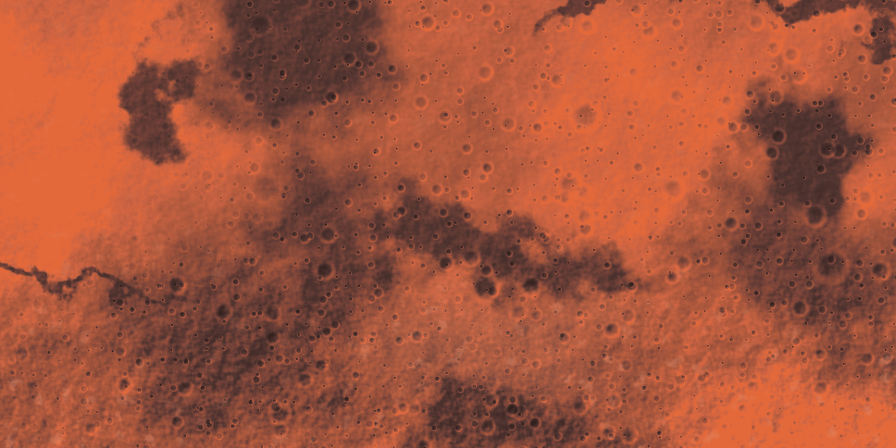
Reproduce this texture procedurally as a Shadertoy shader.

```glsl
// A rusty desert planet seen from above: dark ragged plains on orange dust.
// Warped soft ellipses lay out the plains, gradient noise adds relief and
// grain, jittered grids scatter craters, and one tone value picks the colour.

const vec3 BASALT = vec3(0.31, 0.20, 0.185);
const vec3 UMBER  = vec3(0.46, 0.26, 0.22);
const vec3 CLAY   = vec3(0.59, 0.31, 0.23);
const vec3 RUST   = vec3(0.69, 0.35, 0.24);
const vec3 DUST   = vec3(0.80, 0.39, 0.26);
const vec3 EMBER  = vec3(0.89, 0.41, 0.23);
const vec3 FROST  = vec3(0.88, 0.54, 0.41);

vec2 hash2(vec2 p) {
    vec3 q = fract(p.xyx * vec3(0.1031, 0.1030, 0.0973));
    q += dot(q, q.yzx + 33.33);
    return fract((q.xx + q.yz) * q.zy);
}

float corner(vec2 cell, vec2 f, vec2 o) {
    return dot(hash2(cell + o) * 2.0 - 1.0, f - o);
}

float gradientNoise(vec2 p) {
    vec2 i = floor(p), f = p - i;
    vec2 u = f * f * f * (f * (f * 6.0 - 15.0) + 10.0);
    return mix(mix(corner(i, f, vec2(0, 0)), corner(i, f, vec2(1, 0)), u.x),
               mix(corner(i, f, vec2(0, 1)), corner(i, f, vec2(1, 1)), u.x), u.y);
}

float fbm(vec2 p, int octaves) {
    float sum = 0.0, amp = 0.5;
    for (int i = 0; i < octaves; i++) {
        sum += amp * gradientNoise(p);
        p = mat2(1.6, 1.2, -1.2, 1.6) * p + 7.3;
        amp *= 0.55;
    }
    return sum;
}

// Tilted ellipse with a soft, ragged edge: 1 inside, 0 outside
float blot(vec2 p, vec2 centre, vec2 radius, float tilt, float soft, float ragged) {
    float c = cos(tilt), s = sin(tilt);
    vec2 d = mat2(c, -s, s, c) * (p - centre) / radius;
    return 1.0 - smoothstep(1.0 - soft, 1.0 + soft, length(d) + ragged);
}

float segmentDistance(vec2 p, vec2 a, vec2 b) {
    vec2 ab = b - a;
    return length(p - a - ab * clamp(dot(p - a, ab) / dot(ab, ab), 0.0, 1.0));
}

// Dark bowls with bright rims, lit from one side
float craters(vec2 p, float cells, float chance) {
    vec2 q = p * cells, cell = floor(q);
    float sum = 0.0;
    for (int y = -1; y <= 1; y++)
    for (int x = -1; x <= 1; x++) {
        vec2 id = cell + vec2(x, y);
        vec2 kind = hash2(id + cells * 3.7);
        vec2 d = q - id - mix(vec2(0.2), vec2(0.8), hash2(id + 51.0));
        float radius = mix(0.11, 0.34, kind.y * kind.y);
        float r = length(d) / radius;
        float side = dot(d, vec2(0.7, -0.7)) / (radius * max(r, 0.3));
        float rim = exp(-pow((r - 1.05) / 0.24, 2.0)) * (0.6 + 0.5 * side);
        float bowl = (1.0 - smoothstep(0.4, 1.0, r)) * (0.75 - 0.35 * side);
        sum += step(kind.x, chance) * (0.32 * rim - 0.65 * bowl * (1.0 - 0.6 * kind.y));
    }
    return sum;
}

vec3 palette(float tone) {
    vec3 ramp[6] = vec3[6](BASALT, UMBER, CLAY, RUST, DUST, EMBER);
    vec3 colour = ramp[0] * (1.0 + 0.9 * clamp(tone, -0.4, 0.0));
    for (int i = 1; i < 6; i++)
        colour = mix(colour, ramp[i], clamp(tone * 5.0 - float(i - 1), 0.0, 1.0));
    return colour;
}

void mainImage(out vec4 fragColor, in vec2 fragCoord) {
    vec2 p = fragCoord / iResolution.y;
    vec2 w = p + 0.28 * vec2(fbm(p * 4.0, 6), fbm(p * 4.0 + 17.0, 6));
    float ragged = 1.7 * fbm(p * 11.0 + 3.0, 5);
    float south = 1.0 - smoothstep(0.1, 0.6, p.y);

    // Dusty ground with bright drifts
    float tone = 0.77 - 0.22 * south + 0.8 * fbm(p * 3.0 + 9.0, 5);
    tone += 0.22 * blot(w, vec2(0.05, 0.75), vec2(0.33, 0.38), 0.0, 0.6, 0.0);
    tone += 0.50 * blot(w, vec2(1.83, 0.04), vec2(0.27, 0.13), 0.1, 0.5, 0.0);
    tone += 0.12 * blot(w, vec2(1.32, 0.70), vec2(0.32, 0.24), -0.3, 0.6, 0.0);
    tone -= 0.18 * blot(w, vec2(0.93, 0.62), vec2(0.25, 0.22), 0.0, 0.7, 0.0);

    // Broad dark plains, then small ragged outcrops
    float bare = 1.0;
    bare *= 1.0 - 0.90 * blot(w, vec2(0.67, 0.91), vec2(0.23, 0.20), 0.3, 0.35, 0.2 * ragged);
    bare *= 1.0 - 0.78 * blot(w, vec2(0.72, 0.43), vec2(0.14, 0.20), 0.2, 0.55, 0.5 * ragged);
    bare *= 1.0 - 0.65 * blot(w, vec2(0.47, 0.24), vec2(0.29, 0.18), -0.2, 0.6, 0.5 * ragged);
    bare *= 1.0 - 0.82 * blot(w, vec2(1.00, 0.47), vec2(0.14, 0.09), 0.0, 0.35, ragged);
    bare *= 1.0 - 0.80 * blot(w, vec2(1.25, 0.41), vec2(0.20, 0.045), -0.2, 0.5, ragged);
    bare *= 1.0 - 0.95 * blot(w, vec2(1.78, 0.66), vec2(0.13, 0.14), -0.5, 0.35, 0.4 * ragged);
    bare *= 1.0 - 0.72 * blot(w, vec2(1.81, 0.42), vec2(0.24, 0.13), -0.2, 0.6, 0.6 * ragged);
    bare *= 1.0 - 0.82 * blot(w, vec2(1.13, 0.04), vec2(0.20, 0.09), 0.0, 0.5, 0.7 * ragged);
    bare *= 1.0 - 0.85 * blot(w, vec2(0.36, 0.80), vec2(0.09, 0.085), 0.4, 0.4, 1.5 * ragged);
    bare *= 1.0 - 0.85 * blot(w, vec2(1.82, 0.975), vec2(0.20, 0.035), -0.1, 0.3, 1.7 * ragged);
    bare *= 1.0 - 0.80 * blot(w, vec2(1.30, 0.975), vec2(0.10, 0.022), 0.1, 0.3, 1.5 * ragged);

    // Rift valley
    float rift = segmentDistance(w, vec2(-0.05, 0.44), vec2(0.44, 0.335)) + 0.010 * ragged;
    bare *= 1.0 - 0.85 * (1.0 - smoothstep(0.004, 0.017, rift));
    tone = tone * bare - 0.03;

    // Relief, grain and craters
    float relief = fbm(p * 14.0, 6) - fbm((p + vec2(0.006, -0.005)) * 14.0, 6);
    tone += relief * mix(0.7, 1.7, south) + 0.35 * gradientNoise(p * 95.0) * mix(0.3, 0.7, south);
    float cratered = smoothstep(0.35, 0.8, p.x + 0.6 * south + fbm(p * 5.0, 3));
    float pits = craters(p, 9.0, 0.22) + craters(p + 2.3, 19.0, 0.36) + craters(p + 5.1, 36.0, 0.4);
    tone += pits * mix(0.2, 0.9, cratered);

    // Pale flecks and haze
    vec3 colour = palette(tone);
    float flecks = smoothstep(0.08, 0.32, fbm(p * 24.0 + 40.0, 4)) * (0.15 + 0.4 * south) * bare;
    float haze = blot(w, vec2(1.12, 0.25), vec2(0.26, 0.12), 0.0, 0.6, 0.0);
    colour = mix(colour, FROST, 0.8 * flecks + 0.15 * haze);
    fragColor = vec4(colour, 1.0);
}
```
